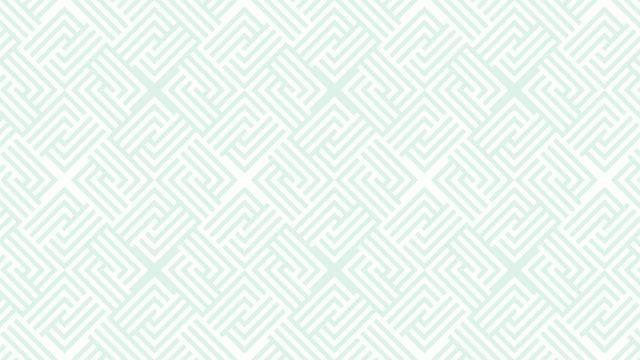
A Shadertoy shader for this pattern:

```glsl
// Pale mint key-fret lattice: diagonal tiles of interlocking L-shaped stripes in two colours.

// 1.0 where a point of the lattice is mint, 0.0 where it is white.
// Grid nodes are the integer points; each tile is a diamond between two nodes.
float fretMask(vec2 grid) {
    vec2 diagonal = vec2(grid.x + grid.y, grid.x - grid.y);
    vec2 tile = floor(diagonal);
    vec2 local = diagonal - tile;

    // Tiles alternate between lying along a row and standing in a column
    bool upright = mod(tile.x + tile.y, 2.0) > 0.5;
    vec2 across = upright ? vec2(1.0 - local.y, local.x) : local;
    float node = upright ? (tile.x - tile.y - 1.0) * 0.5
                         : (tile.x + tile.y) * 0.5;

    // The far half is the near half turned about the tile centre
    if (across.x > 0.5) {
        across = 1.0 - across;
        node += 1.0;
    }

    // Nested L stripes, with the first colour set by the node they surround
    float stripe = floor(min(across.x, across.y) * 14.0);
    return 1.0 - mod(stripe + node, 2.0);
}

void mainImage(out vec4 fragColor, in vec2 fragCoord) {
    const int SAMPLES = 5;
    float coverage = 0.0;

    // Average a small grid of samples to smooth the edges
    for (int j = 0; j < SAMPLES; j++) {
        for (int i = 0; i < SAMPLES; i++) {
            vec2 offset = (vec2(i, j) + 0.5) / float(SAMPLES) - 0.5;
            vec2 position = (fragCoord + offset) / iResolution.y;
            coverage += fretMask((position - vec2(0.429, 0.25)) * 4.0);
        }
    }
    coverage /= float(SAMPLES * SAMPLES);

    vec3 white = vec3(0.992, 1.0, 0.992);
    vec3 mint = vec3(0.868, 0.949, 0.912);
    fragColor = vec4(mix(white, mint, coverage), 1.0);
}
```
